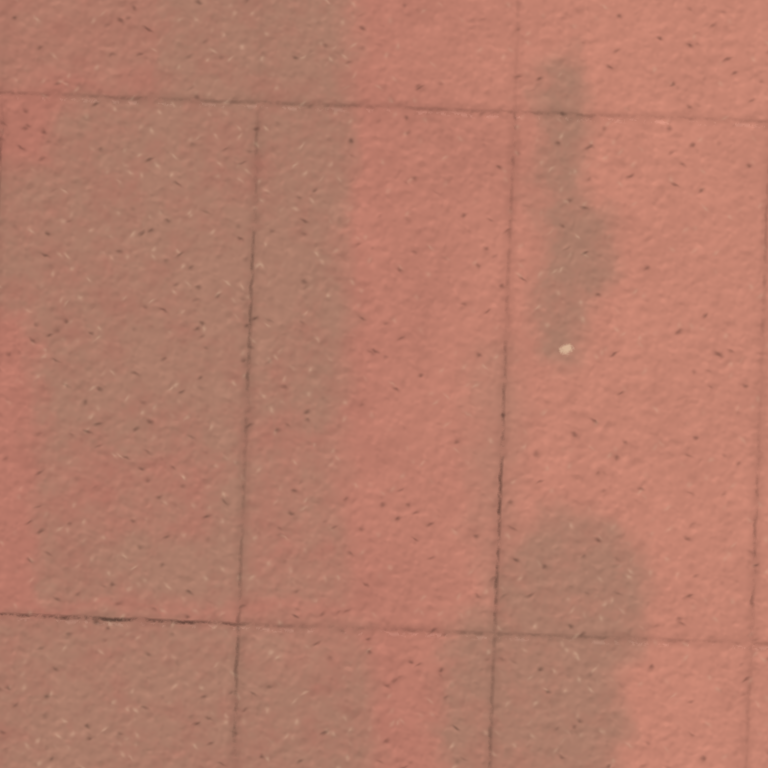
This texture is drawn by a WebGL 1 fragment shader. Its source:

```glsl
precision highp float;
uniform vec2 u_resolution;

vec2 hash2(vec2 p) {
  return fract(sin(vec2(dot(p, vec2(127.1, 311.7)), dot(p, vec2(269.5, 183.3)))) * 4375.85);
}

// Cellular bumps: soft signed spots in x, rare sharp spots in y
vec2 bumps(vec2 p, float rarity) {
  vec2 cell = floor(p), f = fract(p), sum = vec2(0.0);
  for (int j = -1; j <= 1; j++) {
    for (int i = -1; i <= 1; i++) {
      vec2 o = vec2(float(i), float(j));
      vec2 id = hash2(cell + o + 47.0), d = o + hash2(cell + o) - f;
      float r2 = dot(d, d);
      sum.x += (2.0 * id.x - 1.0) * exp(-5.0 * r2);
      d = vec2(d.x + (2.0 * id.x - 1.0) * d.y, d.y);
      sum.y += smoothstep(rarity, 1.0, id.y) * exp(-14.0 * dot(d, d));
    }
  }
  return sum;
}

// Uneven mottling from layered sines, about -1 to 1
float mottle(vec2 p) {
  float sum = 0.0, amp = 0.5;
  for (int i = 0; i < 4; i++) {
    sum += amp * sin(p.x + 1.7 * sin(p.y * 0.8)) * cos(p.y + 1.3 * sin(p.x * 0.7));
    p = mat2(1.2, 1.5, -1.5, 1.2) * p + 2.3;
    amp *= 0.65;
  }
  return sum;
}

// Soft patch: a box grown by a radius
float stain(vec2 p, vec2 center, vec2 halfSize, float radius) {
  float d = length(max(abs(p - center) - halfSize, 0.0)) - radius;
  return 1.0 - smoothstep(-0.026, 0.024, d);
}

// Height of the pebbled surface
float grain(vec2 p) {
  return bumps(p * vec2(78.0, 92.0), 1.0).x + 0.6 * bumps(p * vec2(135.0, 150.0) + 9.0, 1.0).x;
}

// Soft line, never thinner than a pixel
float softLine(float d, float width) {
  return 1.0 - smoothstep(0.0, width + 0.5 / u_resolution.y, abs(d));
}

void main() {
  vec2 uv = gl_FragCoord.xy / u_resolution;
  float broad = mottle(uv * 9.0), fine = mottle(uv * 47.0 + 5.0), speck = mottle(uv * 118.0 + 2.0);
  float patchy = bumps(uv * 31.0 + 4.0, 1.0).x;

  // Damp grey-brown stains with ragged outlines
  vec2 q = uv + 0.02 * vec2(mottle(uv * 19.0), mottle(uv * 19.0 + 8.0)) + 0.01 * fine;
  float damp = stain(q, vec2(0.25, 0.46), vec2(0.165, 0.21), 0.04);
  damp = max(damp, stain(q, vec2(0.25, 0.73), vec2(0.08, 0.05), 0.11));
  damp = max(damp, stain(q, vec2(0.325, 0.93), vec2(0.08, 0.2), 0.05));
  damp = max(damp, stain(q, vec2(0.07, 0.69), vec2(0.06, 0.03), 0.06));
  damp = max(damp, stain(q, vec2(0.2, 0.05), vec2(0.22, 0.08), 0.07));
  damp = max(damp, stain(q, vec2(0.732, 0.72), vec2(0.0, 0.17), 0.034));
  damp = max(damp, stain(q, vec2(0.755, 0.67), vec2(0.01, 0.01), 0.042));
  damp = max(damp, stain(q, vec2(0.74, 0.22), vec2(0.01, 0.02), 0.09));
  damp = max(damp, stain(q, vec2(0.69, 0.06), vec2(0.06, 0.1), 0.055));
  damp = max(damp, 0.5 * stain(q, vec2(0.645, 0.38), vec2(0.0, 0.15), 0.03));
  damp = max(damp, 0.6 * stain(q, vec2(0.03, 0.97), vec2(0.15, 0.04), 0.04));
  float worn = stain(q, vec2(0.4, 0.3), vec2(0.03, 0.12), 0.05) + stain(q, vec2(0.17, 0.36), vec2(0.07, 0.02), 0.04);
  damp *= clamp(0.86 - 0.34 * min(worn, 1.0) + 0.2 * broad + 0.25 * fine + 0.25 * patchy + 0.15 * speck, 0.0, 1.0);

  // Clay, brighter toward the right
  vec3 clay = mix(vec3(0.715, 0.468, 0.407), vec3(0.772, 0.517, 0.443), smoothstep(0.33, 0.82, uv.x + 0.08 * broad));
  vec3 color = mix(clay, vec3(0.657, 0.48, 0.408), damp);
  color *= 1.0 + 0.015 * broad + 0.015 * fine + 0.02 * patchy + 0.01 * speck;

  // Pebbled relief lit from above, blotchy rather than creased
  vec2 p = uv + 0.003 * vec2(fine, mottle(uv * 53.0 + 3.0));
  float height = grain(p);
  float relief = height - grain(p + vec2(0.002, -0.0045));
  color *= 1.0 + 0.036 * clamp(relief, -1.2, 1.2) + 0.02 * height;

  // Sparse pale flecks, mostly on the stains, and faint pits
  float pale = bumps(p * vec2(88.0, 76.0), 0.87 - 0.07 * damp).y;
  color = mix(color, vec3(0.84, 0.69, 0.58), min(0.42 * pale, 0.7) * (0.6 + 0.4 * damp));
  color *= 1.0 - 0.2 * min(bumps(p * vec2(74.0, 90.0) + 31.0, 0.9).y, 1.0);
  vec2 chip = (uv - vec2(0.738, 0.545)) * vec2(1.0, 1.4);
  color = mix(color, vec3(0.9, 0.77, 0.64), 0.75 * (1.0 - smoothstep(0.001, 0.012, length(chip) + 0.006 * speck)));

  // Slightly rotated slab joints: three columns, tall rows
  vec2 slab = vec2(uv.x - 0.038 * uv.y - 0.304, uv.y + 0.038 * uv.x - 0.2) / vec2(0.334, 0.68);
  vec2 index = floor(slab + 0.5);
  vec2 joint = (slab - index) * vec2(0.334, 0.68) + 0.0018 * fine + 0.0012 * speck;

  // Worn and broken joints, deepest at the lower left
  float gaps = clamp(0.5 + 0.8 * fine + 0.7 * speck, 0.0, 1.0);
  float low = smoothstep(0.16, 0.22, uv.y) * (1.0 - smoothstep(0.38, 0.48, uv.y));
  float depthX = 0.13 + 0.13 * low * step(0.5, index.x) + 0.05 * sin(uv.y * 13.0 + index.x * 2.4);
  depthX *= (1.0 - 0.8 * smoothstep(0.83, 0.88, uv.y)) * (1.0 - 0.5 * step(1.5, index.x));
  float depthY = 0.1 + 0.27 * (1.0 - smoothstep(0.24, 0.36, uv.x)) * step(index.y, 0.5);
  float dark = max(softLine(joint.x, 0.0038) * depthX, softLine(joint.y, 0.0038) * depthY) * gaps;
  float grime = max(softLine(joint.x, 0.013) * (1.0 - 0.6 * smoothstep(0.83, 0.88, uv.y)), softLine(joint.y, 0.011));
  color *= (1.0 - 0.055 * grime) * (1.0 - dark);

  // Chalky rim below the horizontal joints
  color += 0.045 * softLine(joint.y + 0.006, 0.004) * smoothstep(0.0, 0.5, speck);

  gl_FragColor = vec4(color, 1.0);
}
```
